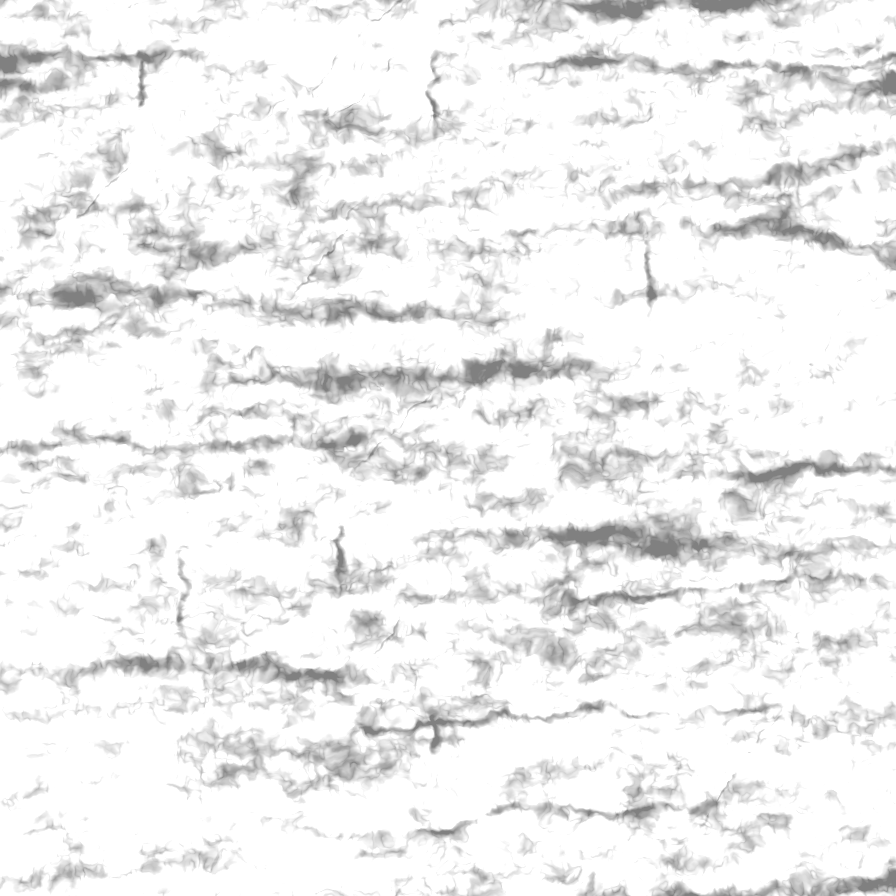
This texture is drawn by a WebGL 1 fragment shader. Its source:

```glsl
precision highp float;
uniform vec2 u_resolution;

const vec3 PAPER = vec3(1.0);
const float CONTRAST = 0.208;      // darkness per unit of field
const float CUTOFF = 0.36;         // field below this stays blank
const float MAX_DARK = 0.5;
const vec2 FLECK_FREQ = vec2(24.0, 50.0);
const vec2 PATCH_FREQ = vec2(4.0, 9.0);
const float VEIN_FREQ = 72.0;
const float GRAIN_SLOPE = 0.07;
const float FIELD_GAIN = 0.85;
const float BAND_PEAK = 1.9;
const float CRACK_PEAK = 2.2;
const float SCRATCH_PEAK = 1.1;
const int BANDS = 14;
const int CRACKS = 6;
const int SCRATCHES = 8;

float hash(vec2 p) {
  return fract(sin(dot(p, vec2(127.1, 311.7))) * 43758.5453);
}

float noise(vec2 p) {
  vec2 i = floor(p), f = fract(p);
  vec2 w = f * f * (3.0 - 2.0 * f);
  float low = mix(hash(i), hash(i + vec2(1.0, 0.0)), w.x);
  float high = mix(hash(i + vec2(0.0, 1.0)), hash(i + vec2(1.0, 1.0)), w.x);
  return mix(low, high, w.y);
}

float fbm(vec2 p) {
  const mat2 TURN = mat2(0.92, 0.39, -0.39, 0.92);
  float sum = 0.0, amp = 0.5;
  for (int k = 0; k < 4; k++) {
    sum += amp * noise(p);
    p = TURN * p * 2.03 + 17.3;
    amp *= 0.5;
  }
  return sum / 0.9375;
}

float ridge(vec2 p) {
  return 1.0 - abs(2.0 * noise(p) - 1.0);
}

// Tapered wavering streak, sharper on its upper side
float streak(vec2 p, vec2 center, float angle, vec2 halfSize, float waver, float seed) {
  vec2 rel = fract(p - center + 0.5) - 0.5;
  vec2 dir = vec2(cos(angle), sin(angle));
  float along = dot(rel, dir);
  float across = dot(rel, vec2(-dir.y, dir.x));
  across += waver * (noise(vec2(along * 7.0, seed)) - 0.5);
  across += 0.4 * waver * (noise(vec2(along * 28.0, seed + 5.0)) - 0.5);
  across *= across > 0.0 ? 1.6 : 1.0;
  float taper = 1.0 - smoothstep(0.35, 1.0, abs(along) / halfSize.x);
  return taper * (1.0 - smoothstep(0.0, halfSize.y, abs(across)));
}

// Blotches of flecks with fine veins, scaled to about unit deviation
float fleckField(vec2 p) {
  vec2 q = p - vec2(0.0, GRAIN_SLOPE * p.x);
  float patches = (noise(q * PATCH_FREQ + 3.7) - 0.5) / 0.215;
  float flecks = (fbm(q * FLECK_FREQ) - 0.5) / 0.132;
  float veins = 0.6 * ridge(p * VEIN_FREQ + 9.1)
              + 0.4 * ridge(p.yx * VEIN_FREQ * 2.1 + 4.3);
  return 0.3 * patches + 0.8 * flecks + 0.5 * (veins - 0.65) / 0.18;
}

float streakField(vec2 p) {
  float field = 0.0;
  // Long, nearly level bands
  for (int k = 0; k < BANDS; k++) {
    float s = float(k) + 1.0;
    vec2 center = vec2(hash(vec2(s, 1.0)), (s + 0.9 * hash(vec2(s, 2.0))) / float(BANDS));
    float angle = mix(-0.04, 0.13, hash(vec2(s, 3.0)));
    vec2 halfSize = mix(vec2(0.18, 0.009), vec2(0.45, 0.029),
                        vec2(hash(vec2(s, 4.0)), hash(vec2(s, 5.0))));
    field = max(field, BAND_PEAK * streak(p, center, angle, halfSize, 0.022, s * 3.1));
  }
  // Short upright cracks
  for (int k = 0; k < CRACKS; k++) {
    float s = float(k) + 31.0;
    vec2 center = vec2(hash(vec2(s, 1.0)), hash(vec2(s, 2.0)));
    float angle = mix(1.47, 1.68, hash(vec2(s, 3.0)));
    vec2 halfSize = vec2(mix(0.035, 0.075, hash(vec2(s, 4.0))), 0.009);
    field = max(field, CRACK_PEAK * streak(p, center, angle, halfSize, 0.01, s * 3.1));
  }
  // Faint slanting scratches
  for (int k = 0; k < SCRATCHES; k++) {
    float s = float(k) + 61.0;
    vec2 center = vec2(hash(vec2(s, 1.0)), hash(vec2(s, 2.0)));
    float angle = mix(0.7, 1.1, hash(vec2(s, 3.0)));
    vec2 halfSize = vec2(mix(0.05, 0.13, hash(vec2(s, 4.0))), 0.003);
    field = max(field, SCRATCH_PEAK * streak(p, center, angle, halfSize, 0.02, s * 3.1));
  }
  return field;
}

void main() {
  vec2 p = gl_FragCoord.xy / u_resolution;
  // Ragged edges by bending the domain
  vec2 bend = vec2(fbm(p * 38.0 + 2.0), fbm(p * 38.0 + 51.0)) - 0.5;
  vec2 q = p + 0.022 * bend;
  float field = FIELD_GAIN * fleckField(q) + streakField(q);
  float dark = min(CONTRAST * max(field - CUTOFF, 0.0), MAX_DARK);
  gl_FragColor = vec4(PAPER - dark, 1.0);
}
```
